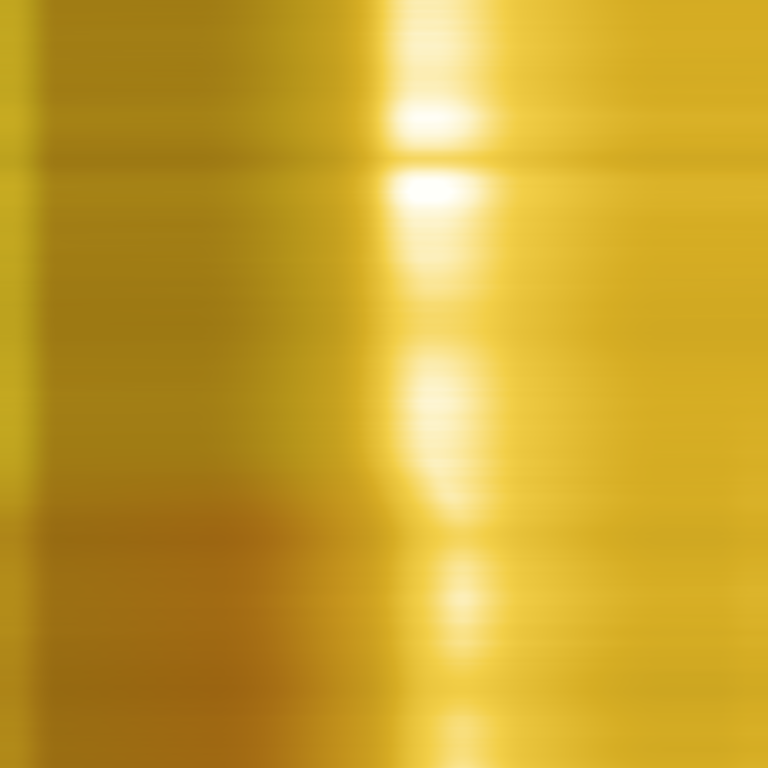
This texture is drawn by a Shadertoy shader. Its source:

```glsl
// Brushed gold sheet with a tall, broken highlight right of the centre.
// A scalar tone is built from a horizontal sheen profile, soft horizontal
// bands and stretched value noise, then mapped through a gold colour ramp.

const float SHADE_TONE    = 0.20;  // dark left side
const float BODY_RISE     = 0.35;  // lift from the dark side to the right side
const float HALO_GAIN     = 0.17;  // wide yellow sheen
const float CORE_GAIN     = 0.19;  // pale highlight
const float RIM_GAIN      = 0.27;  // reflected light on the left edge
const float BAND_BODY     = 0.035; // band strength on plain metal
const float BAND_CORE     = 0.12;  // extra band strength in the highlight
const float STREAK_BODY   = 0.030;
const float STREAK_CORE   = 0.065;
const float CORE_SHIFT    = 0.055; // lower highlight moves right

// Horizontal bands: depth from the top, half width, signed gain.
const int BAND_COUNT = 9;
const vec3 BANDS[BAND_COUNT] = vec3[](
    vec3(0.155, 0.024,  0.75),
    vec3(0.208, 0.014, -0.95),
    vec3(0.250, 0.027,  1.00),
    vec3(0.415, 0.048, -0.85),
    vec3(0.520, 0.030,  0.25),
    vec3(0.700, 0.026, -0.75),
    vec3(0.780, 0.026,  0.35),
    vec3(0.895, 0.046, -1.15),
    vec3(0.975, 0.020, -0.35));

// Gold ramp: red, green, blue and the tone at which each colour sits.
const int STOP_COUNT = 8;
const vec4 GOLD[STOP_COUNT] = vec4[](
    vec4(0.53, 0.37, 0.05, 0.00),
    vec4(0.63, 0.47, 0.08, 0.20),
    vec4(0.71, 0.57, 0.10, 0.35),
    vec4(0.84, 0.68, 0.14, 0.56),
    vec4(0.95, 0.81, 0.28, 0.72),
    vec4(0.98, 0.89, 0.55, 0.84),
    vec4(0.99, 0.95, 0.78, 0.93),
    vec4(1.00, 1.00, 0.98, 1.04));

float hash(vec2 p) {
    vec3 q = fract(vec3(p.xyx) * 0.1031);
    q += dot(q, q.yzx + 33.33);
    return fract((q.x + q.y) * q.z);
}

float valueNoise(vec2 p) {
    vec2 cell = floor(p);
    vec2 f = fract(p);
    f = f * f * (3.0 - 2.0 * f);
    float low = mix(hash(cell), hash(cell + vec2(1.0, 0.0)), f.x);
    float high = mix(hash(cell + vec2(0.0, 1.0)), hash(cell + 1.0), f.x);
    return mix(low, high, f.y);
}

// Long horizontal scratches, centred on zero.
float brushedStreaks(vec2 p) {
    float sum = 0.0;
    float weight = 0.35;
    vec2 scale = vec2(1.3, 34.0);
    for (int i = 0; i < 4; i++) {
        sum += weight * (valueNoise(p * scale + 17.0 * float(i)) - 0.5);
        scale *= vec2(1.5, 2.0);
        weight *= 0.88;
    }
    return sum;
}

float bandLight(float depth) {
    float sum = 0.0;
    for (int i = 0; i < BAND_COUNT; i++) {
        float d = (depth - BANDS[i].x) / BANDS[i].y;
        sum += BANDS[i].z * exp(-d * d);
    }
    return sum;
}

// Plateau with separate soft edges on each side.
float plateau(float x, vec2 rise, vec2 fall) {
    return smoothstep(rise.x, rise.y, x) * (1.0 - smoothstep(fall.x, fall.y, x));
}

vec3 goldRamp(float tone) {
    vec3 colour = GOLD[0].rgb;
    for (int i = 1; i < STOP_COUNT; i++) {
        float t = clamp((tone - GOLD[i - 1].w) / (GOLD[i].w - GOLD[i - 1].w), 0.0, 1.0);
        colour = mix(colour, GOLD[i].rgb, t);
    }
    return colour;
}

void mainImage(out vec4 fragColor, in vec2 fragCoord) {
    vec2 uv = fragCoord / iResolution.xy;
    float x = uv.x;
    float depth = 1.0 - uv.y;
    float lower = smoothstep(0.57, 0.70, depth);
    float shift = CORE_SHIFT * lower;

    // Sheen across the sheet
    float body = smoothstep(0.25, 0.54, x - 0.4 * shift);
    float halo = plateau(x, vec2(0.43, 0.52) + 0.8 * shift, vec2(0.60, 0.87));
    float middle = 0.015 * smoothstep(0.30, 0.38, depth);
    float core = plateau(x, vec2(0.475, 0.545) + middle + shift, vec2(0.565, 0.685));
    float rim = 1.0 - smoothstep(0.015, 0.075, x);
    float rightRim = smoothstep(0.93, 0.98, x) * smoothstep(0.45, 0.70, depth);

    // Combine sheen, bands and scratches
    float tone = SHADE_TONE + BODY_RISE * body + HALO_GAIN * halo + CORE_GAIN * core;
    tone += RIM_GAIN * rim * (1.0 - 0.35 * lower) + 0.025 * rightRim;
    tone -= 0.05 * lower * (1.0 - body);
    tone += bandLight(depth) * (BAND_BODY + BAND_CORE * core);
    tone += brushedStreaks(uv) * mix(STREAK_BODY, STREAK_CORE, core);

    // Olive upper left, amber lower left
    vec3 colour = goldRamp(tone);
    float leftSide = 1.0 - smoothstep(0.30, 0.50, x);
    float amber = lower * plateau(x, vec2(0.02, 0.36), vec2(0.42, 0.54));
    colour.g += 0.018 * leftSide * (1.0 - 1.6 * lower) - 0.025 * amber;
    colour.r += 0.025 * amber - 0.025 * rim * (1.0 - lower);
    fragColor = vec4(clamp(colour, 0.0, 1.0), 1.0);
}
```
